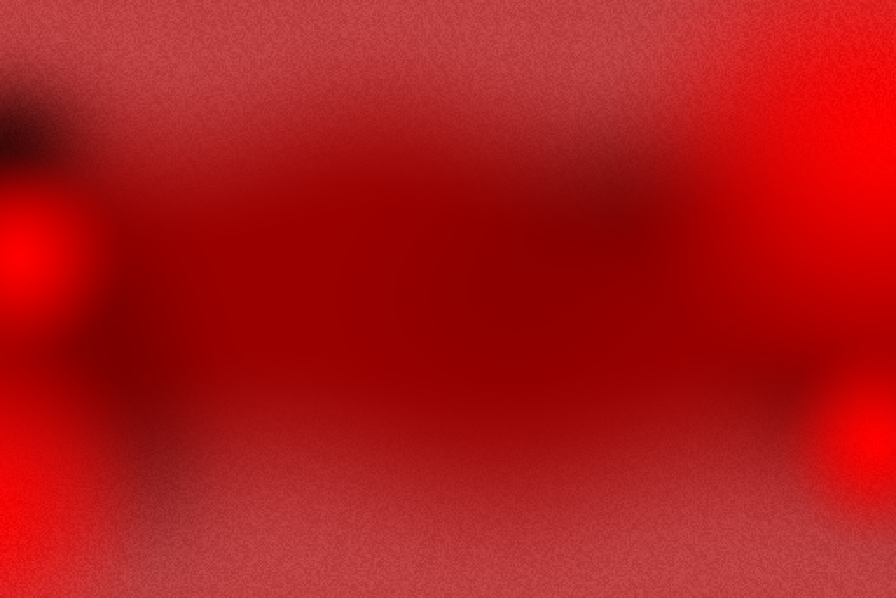
Give the GLSL for this background, as a Shadertoy shader.

```glsl
#define CORE_RED   vec3(0.61, 0.0, 0.0)
#define ROSE       vec3(0.745, 0.25, 0.255)
#define GLOW_RED   vec3(1.0, 0.0, 0.0)
#define TOP_FADE   vec2(0.61, 0.95)
#define BOTTOM_FADE vec2(0.40, 0.02)
#define EDGE_SWAY  0.03
#define GRAIN_ROWS 342.0
#define GRAIN_AMOUNT 0.07

float hash(vec2 p) {
    return fract(sin(dot(p, vec2(12.9898, 78.233))) * 43758.5453);
}

// Radial falloff: pointed at the centre, soft at the rim
float glow(vec2 p, vec2 centre, vec2 radius) {
    float t = clamp(1.0 - length((p - centre) / radius), 0.0, 1.0);
    return mix(t, t * t * (3.0 - 2.0 * t), 0.6);
}

// Soft elliptical shadow
float shade(vec2 p, vec2 centre, vec2 radius, float strength) {
    vec2 d = (p - centre) / radius;
    return 1.0 - strength * exp(-dot(d, d));
}

void mainImage(out vec4 fragColor, in vec2 fragCoord) {
    vec2 uv = fragCoord / iResolution.xy;
    vec2 p = uv * vec2(1.5, 1.0);

    // Rosy haze above and below the red core, with swaying edges
    float topSway = EDGE_SWAY * cos(9.2 * (p.x - 0.645));
    float bottomSway = EDGE_SWAY * cos(8.0 * (p.x - 0.84));
    float haze = smoothstep(TOP_FADE.x, TOP_FADE.y, p.y - topSway)
               + smoothstep(BOTTOM_FADE.x, BOTTOM_FADE.y, p.y + bottomSway);
    vec3 color = mix(CORE_RED, ROSE, haze);

    // Shadows in the core and beside the glows
    color *= shade(p, vec2(0.86, 0.50), vec2(0.24, 0.18), 0.09);
    color *= shade(p, vec2(1.06, 0.68), vec2(0.20, 0.12), 0.17);
    color *= shade(p, vec2(0.00, 0.76), vec2(0.13, 0.10), 0.60);
    color *= shade(p, vec2(0.18, 0.46), vec2(0.12, 0.16), 0.17);
    color *= shade(p, vec2(0.25, 0.24), vec2(0.11, 0.18), 0.17);
    color *= shade(p, vec2(1.33, 0.34), vec2(0.12, 0.10), 0.10);

    // Bright red lights
    color = mix(color, GLOW_RED, glow(p, vec2(1.475, 0.775), vec2(0.46, 0.45)));
    color = mix(color, GLOW_RED, glow(p, vec2(0.03, 0.57), vec2(0.185, 0.18)));
    color = mix(color, GLOW_RED, glow(p, vec2(1.465, 0.26), vec2(0.165, 0.18)));
    color = mix(color, GLOW_RED, glow(p, vec2(-0.06, 0.15), vec2(0.34, 0.32)));

    // Fine grain, strongest in the haze
    float grain = hash(floor(p * GRAIN_ROWS)) - 0.5;
    color += grain * GRAIN_AMOUNT * haze;

    fragColor = vec4(clamp(color, 0.0, 1.0), 1.0);
}
```
